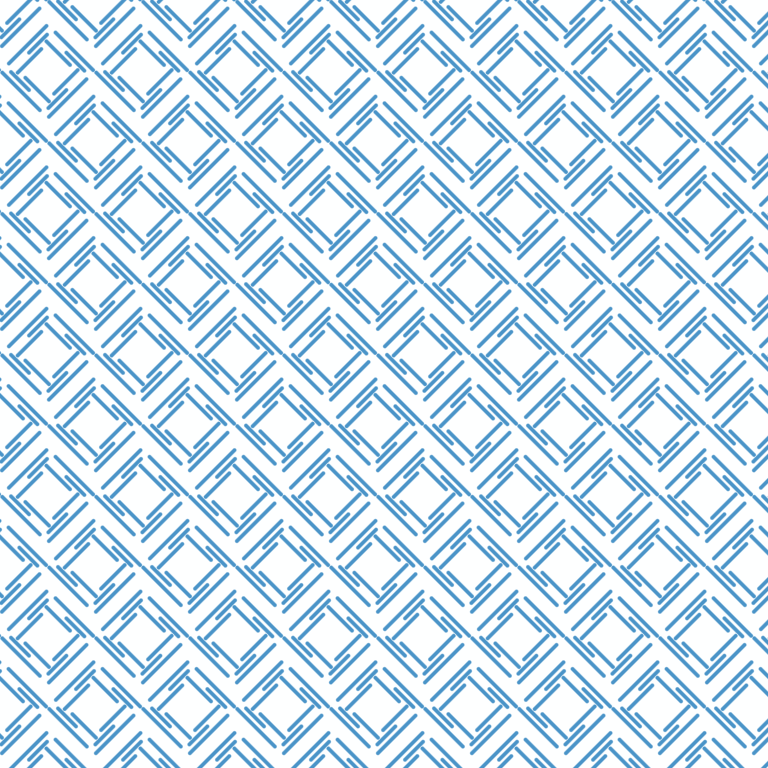
Reproduce this pattern procedurally as a WebGL 2 fragment shader.

```glsl
#version 300 es
precision highp float;

// Blue pinwheel diamonds on white, staggered row by row like bricks.
// Each diamond is one side of three round-capped bars, turned through four
// quarter turns; neighbouring diamonds are joined by the smallest distance.

uniform vec2 u_resolution;
out vec4 outColor;

const vec3 PAPER = vec3(0.995, 1.0, 1.0);
const vec3 INK = vec3(0.29, 0.58, 0.785);

const float PERIOD = 0.1224;                  // diamond spacing across the canvas
const float ROW_STEP = 0.7522;                // row spacing, in periods
const vec2 ANCHOR = vec2(0.4293, 0.5388);     // centre of one diamond
const float HALF_WIDTH = 0.0200;              // half the bar width, in periods

// Distance to a horizontal bar axis from x = start to x = end at the given height.
float barDistance(vec2 p, float start, float end, float height) {
    return length(p - vec2(clamp(p.x, start, end), height));
}

// One side of the diamond: long outer, short middle and medium inner bar.
float sideDistance(vec2 p) {
    float outer = barDistance(p, -0.333, 0.233, 0.351);
    float middle = barDistance(p, -0.271, 0.000, 0.281);
    float inner = barDistance(p, -0.120, 0.236, 0.216);
    return min(outer, min(middle, inner));
}

// Four sides, each a quarter turn from the last.
float diamondDistance(vec2 p) {
    vec2 side = vec2(p.x + p.y, p.x - p.y) * inversesqrt(2.0);
    float d = 1e3;
    for (int turn = 0; turn < 4; turn++) {
        d = min(d, sideDistance(side));
        side = vec2(side.y, -side.x);
    }
    return d;
}

// Nearest diamond among the two rows and two columns around the point.
float latticeDistance(vec2 p, float rowStep) {
    float firstRow = floor(p.y / rowStep);
    float d = 1e3;
    for (int j = 0; j < 2; j++) {
        float row = firstRow + float(j);
        float stagger = 0.5 * mod(row, 2.0);
        vec2 local = vec2(fract(p.x - stagger), p.y - row * rowStep);
        for (int i = 0; i < 2; i++) {
            d = min(d, diamondDistance(local - vec2(float(i), 0.0)));
        }
    }
    return d;
}

void main() {
    float canvasSize = min(u_resolution.x, u_resolution.y);
    vec2 uv = gl_FragCoord.xy / canvasSize;
    vec2 p = (uv - ANCHOR) / PERIOD;

    float softness = 0.9 / (canvasSize * PERIOD);
    float edge = latticeDistance(p, ROW_STEP) - HALF_WIDTH;
    float ink = 1.0 - smoothstep(-softness, softness, edge);

    outColor = vec4(mix(PAPER, INK, ink), 1.0);
}
```
